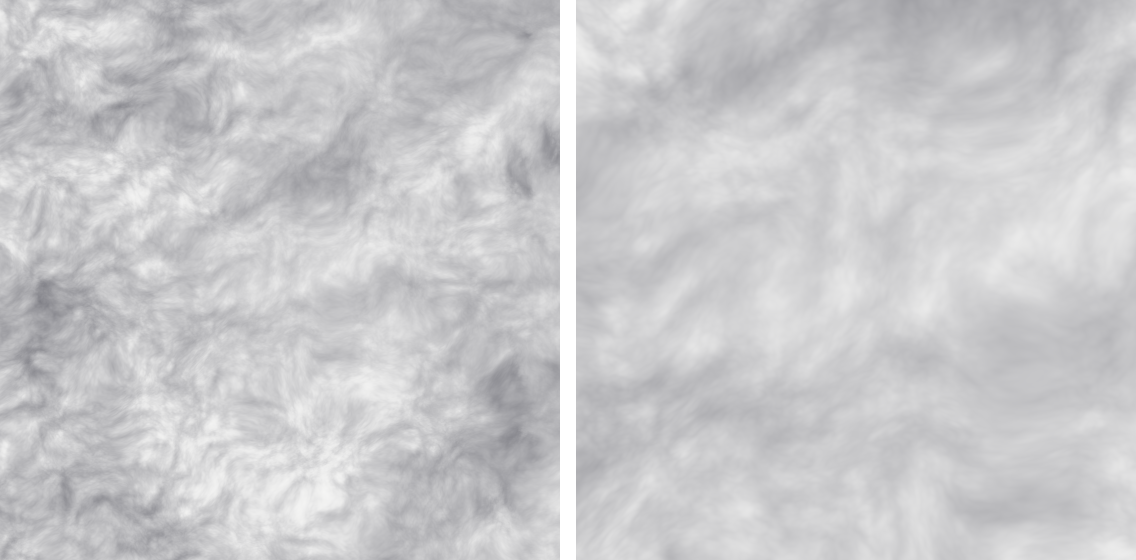
Left: the whole. Right: its middle third, enlarged.
Write a Shadertoy shader that draws this texture.

```glsl
const vec3 SHADOW_GREY = vec3(0.570, 0.570, 0.592);
const vec3 LIGHT_WHITE = vec3(0.940, 0.940, 0.938);
const float MEAN_TONE = 0.60;
const float BANK_TILT = 0.25;             // radians, banks rise to the right
const vec2 BANK_SCALE = vec2(2.6, 4.6);
const float BANK_CONTRAST = 0.52;
const vec2 PUFF_SCALE = vec2(7.5, 9.5);
const float PUFF_GAIN = 0.58;
const float PUFF_CONTRAST = 0.50;
const float PUFF_MEAN = 0.47;
const float CREASE_SOFTNESS = 0.05;
const float WARP_AMOUNT = 0.040;
const vec2 LIGHT_STEP = vec2(-0.004, 0.014); // lower flanks catch the light
const float RELIEF_CONTRAST = 0.85;
const vec2 FIBRE_SCALE = vec2(42.0, 24.0);
const float FIBRE_CONTRAST = 0.20;
const float GAP_DARKNESS = 0.45;
const float RIGHT_SHADE = 0.12;
const float TAU = 6.2831853;

// Unit gradient at a lattice point
vec2 gradientAt(vec2 cell) {
    uvec2 k = uvec2(ivec2(cell)) * uvec2(1597u, 3571u);
    uint h = (k.x ^ (k.y << 7)) + k.y;
    h = (h ^ (h >> 15)) * 739391u;
    h = (h ^ (h >> 13)) * 915497u;
    h ^= h >> 16;
    float angle = TAU * float(h & 65535u) / 65536.0;
    return vec2(cos(angle), sin(angle));
}

float gradientNoise(vec2 p) {
    vec2 cell = floor(p);
    vec2 f = p - cell;
    vec2 u = f * f * f * (f * (f * 6.0 - 15.0) + 10.0);
    vec2 e = vec2(1.0, 0.0);
    float a = dot(gradientAt(cell), f);
    float b = dot(gradientAt(cell + e.xy), f - e.xy);
    float c = dot(gradientAt(cell + e.yx), f - e.yx);
    float d = dot(gradientAt(cell + e.xx), f - e.xx);
    return mix(mix(a, b, u.x), mix(c, d, u.x), u.y);
}

mat2 rotation(float angle) {
    float c = cos(angle), s = sin(angle);
    return mat2(c, -s, s, c);
}

float fbm(vec2 p, int octaves) {
    float sum = 0.0, amplitude = 1.0;
    for (int i = 0; i < octaves; i++) {
        sum += amplitude * gradientNoise(p);
        p = rotation(0.6) * p * 2.03 + 11.7;
        amplitude *= 0.5;
    }
    return sum;
}

// Rounded bumps separated by soft creases
float puffHeight(vec2 p) {
    p *= PUFF_SCALE;
    float sum = 0.0, amplitude = 1.0;
    for (int i = 0; i < 5; i++) {
        float n = gradientNoise(p);
        sum += amplitude * sqrt(n * n + CREASE_SOFTNESS * CREASE_SOFTNESS);
        p = rotation(0.5) * p * 2.07 + 5.3;
        amplitude *= PUFF_GAIN;
    }
    return sum;
}

void mainImage(out vec4 fragColor, in vec2 fragCoord) {
    vec2 uv = fragCoord / iResolution.xy;
    vec2 tilted = rotation(BANK_TILT) * uv;
    vec2 warp = vec2(fbm(uv * 6.0 + 3.1, 2), fbm(uv * 6.0 + 27.4, 2));
    vec2 p = tilted + WARP_AMOUNT * warp;

    // Broad banks of cloud
    float bank = fbm(p * BANK_SCALE + 41.0, 5);

    // Puffs, crisp on the left and hazy on the right
    float haze = smoothstep(0.20, 1.0, uv.x + 0.6 * gradientNoise(uv * 3.0 + 8.0));
    float clarity = mix(1.20, 0.60, haze);
    float height = puffHeight(p);
    float relief = puffHeight(p + LIGHT_STEP) - height;
    float puffs = PUFF_CONTRAST * (height - PUFF_MEAN) + RELIEF_CONTRAST * relief;

    // Frayed fibres, strongest on the lit parts
    float fibre = fbm((uv + WARP_AMOUNT * warp) * FIBRE_SCALE + 63.0, 3);
    float lit = mix(0.4, 1.0, smoothstep(-0.10, 0.25, bank + relief));

    // Rare dark gaps towards the sides
    float side = smoothstep(0.20, 0.50, abs(uv.x - 0.5));
    float patchMask = smoothstep(0.05, 0.50, fbm(p * 6.0 + 90.0, 4));
    float gap = side * patchMask * smoothstep(0.60, 0.20, height);

    float tone = MEAN_TONE + BANK_CONTRAST * bank + clarity * puffs;
    tone += FIBRE_CONTRAST * clarity * lit * fibre;
    tone -= GAP_DARKNESS * gap + RIGHT_SHADE * (smoothstep(0.6, 1.0, uv.x) - 0.2);

    // Gentle shoulder keeps the whites from clipping
    tone = min(tone, 0.85 + 0.25 * (1.0 - exp(-max(tone - 0.85, 0.0) * 4.0)));
    fragColor = vec4(mix(SHADOW_GREY, LIGHT_WHITE, max(tone, -0.6)), 1.0);
}
```
